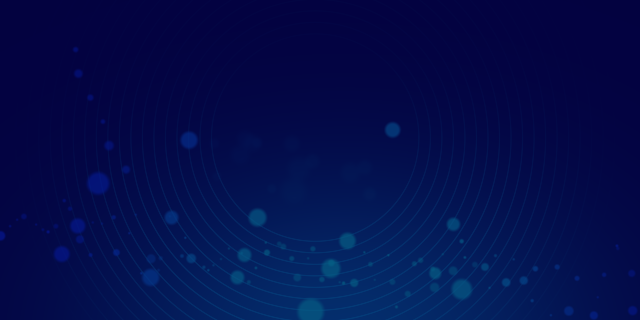
Write a Shadertoy shader that draws this background.

```glsl
const vec3 NIGHT = vec3(0.012, 0.006, 0.252);
const vec3 GLOW  = vec3(0.015, 0.180, 0.425);
const vec3 LINE  = vec3(0.020, 0.340, 0.560);
const vec3 BLUE  = vec3(0.015, 0.085, 0.560);
const vec3 TEAL  = vec3(0.020, 0.370, 0.520);

// Main discs: centre and radius, in canvas heights
const vec3 DISCS[16] = vec3[16](
    vec3(0.971, 0.026, 0.040), vec3(1.034, 0.161, 0.029),
    vec3(1.443, 0.096, 0.031), vec3(1.086, 0.247, 0.025),
    vec3(0.805, 0.320, 0.027), vec3(0.471, 0.133, 0.026),
    vec3(0.307, 0.427, 0.034), vec3(0.591, 0.562, 0.026),
    vec3(1.227, 0.594, 0.023), vec3(1.417, 0.299, 0.020),
    vec3(0.742, 0.133, 0.021), vec3(0.193, 0.206, 0.024),
    vec3(0.764, 0.203, 0.021), vec3(1.360, 0.146, 0.018),
    vec3(0.243, 0.294, 0.023), vec3(0.536, 0.320, 0.021));

vec3 hash3(float n) {
    vec3 q = fract(n * vec3(0.1031, 0.1130, 0.0973));
    q += dot(q, q.yzx + 33.33);
    return fract((q.xxy + q.yzz) * q.zyx);
}

float softDisc(vec2 p, vec2 centre, float radius, float blur) {
    return 1.0 - smoothstep(radius - blur, radius + blur, length(p - centre));
}

// Teal near the lower glow, blue farther out
vec3 lightColour(vec2 centre) {
    float reach = length(centre - vec2(1.10, 0.10));
    return mix(TEAL, BLUE, smoothstep(0.25, 0.95, reach));
}

vec3 addDisc(vec3 colour, vec2 p, vec2 centre, float radius, float blur, float opacity) {
    return mix(colour, lightColour(centre), opacity * softDisc(p, centre, radius, blur));
}

vec3 backdrop(vec2 p) {
    vec2 q = (p - vec2(1.08, -0.05)) / vec2(0.75, 0.50);
    return mix(NIGHT, GLOW, exp(-dot(q, q)));
}

// Evenly spaced thin circles, brightest at the bottom
float rings(vec2 p, vec2 centre, float firstRadius, float spacing, float pixel) {
    float r = length(p - centre);
    float index = max(round((r - firstRadius) / spacing), 0.0);
    float offset = abs(r - firstRadius - index * spacing);
    float width = max(0.0014, 0.7 * pixel);
    float line = 1.0 - smoothstep(0.3 * width, 1.6 * width, offset);
    float fade = mix(0.34, 0.03, smoothstep(0.0, 0.85, p.y));
    return line * fade * (1.0 - smoothstep(0.55, 0.98, r));
}

// Large, faint, blurred spots above the band
vec3 addBokeh(vec3 colour, vec2 p) {
    for (int i = 0; i < 14; i++) {
        vec3 h = hash3(float(i) + 17.0);
        vec2 centre = vec2(0.60 + 0.70 * h.x, 0.33 + 0.24 * h.y);
        float radius = mix(0.012, 0.045, h.z);
        colour = addDisc(colour, p, centre, radius, 0.5 * radius, 0.06);
    }
    return colour;
}

// Small dots along a band that falls to the right
vec3 addBand(vec3 colour, vec2 p, float pixel) {
    const float COUNT = 84.0;
    for (float i = 0.0; i < COUNT; i++) {
        vec3 h = hash3(i + 51.0);
        vec3 k = hash3(i + 203.0);
        float x = 2.0 * (i + h.x) / COUNT;
        float y = 0.30 - 0.11 * x + 0.15 * (h.y + h.z - 1.0);
        float radius = mix(0.003, 0.015, k.x * k.x * k.x);
        colour = addDisc(colour, p, vec2(x, y), radius, pixel + 0.1 * radius, 0.35 + 0.4 * k.y);
    }
    return colour;
}

// Sparse blue dots rising on the left
vec3 addColumn(vec3 colour, vec2 p, float pixel) {
    for (float i = 0.0; i < 6.0; i++) {
        vec3 h = hash3(i + 120.0);
        vec2 centre = vec2(0.36 - 0.03 * i + 0.04 * h.x, 0.47 + 0.075 * i);
        float radius = mix(0.006, 0.018, h.y);
        colour = addDisc(colour, p, centre, radius, pixel + 0.2 * radius, 0.55);
    }
    return colour;
}

void mainImage(out vec4 fragColor, in vec2 fragCoord) {
    vec2 p = fragCoord / iResolution.y;
    float pixel = 1.0 / iResolution.y;

    vec3 colour = addBokeh(backdrop(p), p);
    colour = mix(colour, LINE, rings(p, vec2(0.985, 0.570), 0.324, 0.036, pixel));
    colour = addBand(colour, p, pixel);
    colour = addColumn(colour, p, pixel);
    for (int i = 0; i < DISCS.length(); i++) {
        vec3 disc = DISCS[i];
        colour = addDisc(colour, p, disc.xy, disc.z, pixel + 0.15 * disc.z, 0.68);
    }
    fragColor = vec4(colour, 1.0);
}
```
